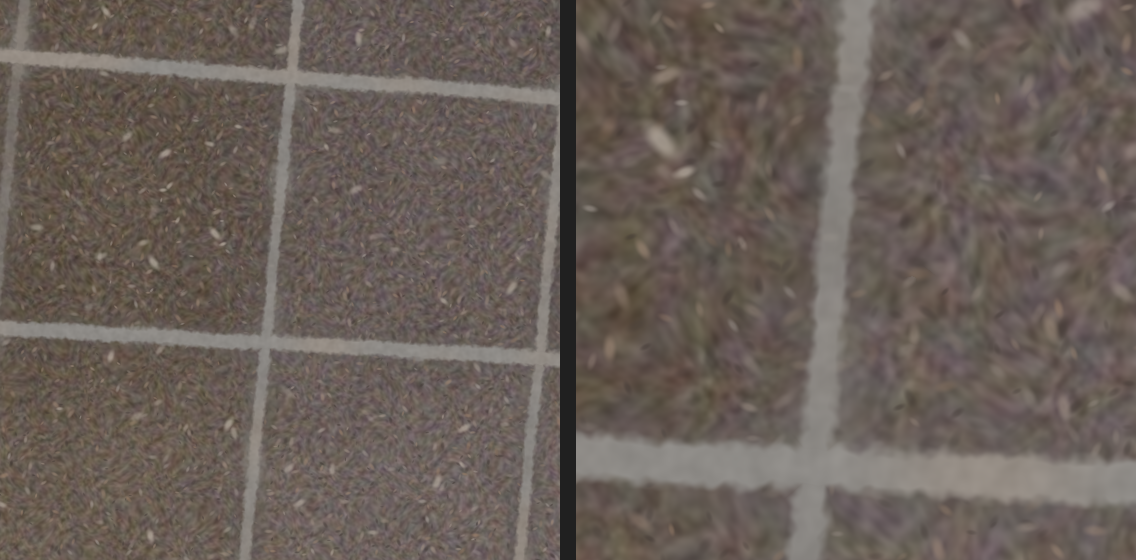
Left: the whole. Right: its middle third, enlarged.
This texture is drawn by a three.js fragment shader. Its source:

```glsl
// Speckled stone paving tiles in a slightly skewed grid with pale, worn grout.
// The grid is a sheared coordinate frame; stone is layered gradient noise with
// scattered soft chips, and the grout is a noisy distance to the grid lines.
varying vec2 vUv;

float hash(vec2 p) {
  return fract(sin(dot(p, vec2(127.1, 311.7))) * 43758.55);
}

// Gradient noise, roughly -1 to 1
float noise(vec2 p) {
  vec2 i = floor(p), f = fract(p);
  vec2 w = f * f * f * (f * (f * 6.0 - 15.0) + 10.0);
  float corner[4];
  for (int k = 0; k < 4; k++) {
    vec2 o = vec2(mod(float(k), 2.0), floor(float(k) / 2.0));
    float a = 6.2832 * hash(i + o);
    corner[k] = dot(vec2(cos(a), sin(a)), f - o);
  }
  return 1.5 * mix(mix(corner[0], corner[1], w.x), mix(corner[2], corner[3], w.x), w.y);
}

// Soft elongated chips, at most one per cell: x = coverage, y = random tint
vec2 chips(vec2 p, float density) {
  vec2 cell = floor(p), result = vec2(0.0);
  for (int y = -1; y <= 1; y++) {
    for (int x = -1; x <= 1; x++) {
      vec2 id = cell + vec2(float(x), float(y));
      vec2 d = p - id - vec2(hash(id + 3.1), hash(id + 7.7));
      float a = 3.1416 * hash(id + 19.3);
      d = vec2(d.x * cos(a) + d.y * sin(a), d.y * cos(a) - d.x * sin(a));
      float size = 0.18 + 0.28 * hash(id + 29.9);
      float r = length(d * vec2(0.8, 1.7)) / size;
      float cover = step(hash(id + 41.3), density) * (1.0 - smoothstep(0.2, 1.1, r));
      cover *= 0.35 + 0.65 * hash(id + 53.2);
      if (cover > result.x) result = vec2(cover, hash(id + 67.1));
    }
  }
  return result;
}

vec3 stone(vec2 p, vec2 tile) {
  // Browner on the left, cooler on the right, paler toward the bottom
  vec3 color = mix(vec3(0.385, 0.337, 0.295), vec3(0.395, 0.352, 0.335),
                   smoothstep(0.25, 0.65, p.x + 0.1 * noise(p * 5.0)));
  color += 0.035 * (1.0 - smoothstep(0.1, 0.5, p.y));
  color += 0.02 * (hash(tile + 5.0) - 0.5) + 0.018 * noise(p * 7.0 + 3.0);

  // Grain in two directions, bent by a broad warp
  vec2 q = p + 0.012 * vec2(noise(p * 14.0), noise(p * 14.0 + 40.0));
  vec2 diagonal = vec2(q.x + q.y, q.y - q.x);
  float grain = 0.060 * noise(diagonal * vec2(42.0, 68.0))
              + 0.050 * noise(diagonal * vec2(95.0, 66.0) + 17.0)
              + 0.030 * noise(q * 165.0);
  color += grain * vec3(1.0, 0.98, 0.95);

  // Mineral tints: green to purple and blue to ochre
  color += 0.020 * noise(q * 48.0 + 71.0) * vec3(0.7, -0.8, 0.6);
  color += 0.026 * noise(q * 40.0 + 93.0) * vec3(0.6, 0.1, -1.0);

  // Dark pits, then pale and tan chips
  vec2 pit = chips(p * 62.0 + 11.0, 0.4);
  color = mix(color, vec3(0.25, 0.215, 0.20), 0.5 * pit.x);
  vec2 chip = chips(p * 52.0, 0.38);
  color = mix(color, mix(vec3(0.60, 0.49, 0.40), vec3(0.66, 0.63, 0.61), chip.y), 0.62 * chip.x);
  vec2 glint = chips(p * 30.0 + 5.0, 0.09);
  return mix(color, vec3(0.74, 0.70, 0.65), 0.7 * glint.x);
}

void main() {
  vec2 p = vUv;
  float down = 1.0 - p.y;

  // Leaning columns, and rows that converge a little to the right
  float rowPitch = 0.4857 - 0.0176 * p.x;
  vec2 grid = vec2((p.x - 0.534 + 0.0977 * down) / 0.491,
                   (down - 0.099 - 0.0745 * p.x) / rowPitch);
  vec2 tile = floor(grid);
  vec2 offset = (fract(grid + 0.5) - 0.5) * vec2(0.491, rowPitch);
  offset += 0.0025 * vec2(noise(p * 9.0 + 21.0), noise(p * 9.0 + 33.0));
  vec2 dist = abs(offset);
  float fray = 0.0028 * noise(p * 75.0) + 0.0018 * noise(p * 150.0 + 8.0);

  vec3 color = stone(p, tile);

  // Cool, slightly dark dirt beside the joints
  float nearJoint = 1.0 - smoothstep(0.01, 0.045, min(dist.x, dist.y));
  color = mix(color, vec3(0.36, 0.345, 0.33), 0.35 * nearJoint);

  // Patchy mortar smeared out along the joints
  float smear = smoothstep(-0.1, 0.7, noise(p * vec2(13.0, 9.0) + 61.0));
  float smearX = 1.0 - smoothstep(0.008, 0.034, dist.x + 3.0 * fray);
  float smearY = 1.0 - smoothstep(0.010, 0.028, dist.y + 3.0 * fray);
  color = mix(color, vec3(0.52, 0.505, 0.485), 0.65 * smear * max(smearX, 0.7 * smearY));

  // Grout lines: narrower upright, dimmer at the far left
  vec2 line = 1.0 - smoothstep(vec2(0.0055, 0.0085), vec2(0.0135, 0.0175), dist + fray);
  float fade = mix(0.55, 1.0, smoothstep(-0.9, -0.3, grid.x));
  line.x *= fade * (0.88 + 0.12 * noise(p * 22.0));
  vec3 grout = mix(vec3(0.565, 0.555, 0.54), vec3(0.60, 0.565, 0.53),
                   smoothstep(-0.3, 0.7, noise(p * 6.0 + 15.0)));
  grout += 0.025 * noise(p * 60.0 + 2.0) + 0.015 * noise(p * 130.0);
  color = mix(color, grout, 0.95 * max(line.x, line.y));

  gl_FragColor = vec4(color, 1.0);
}
```
